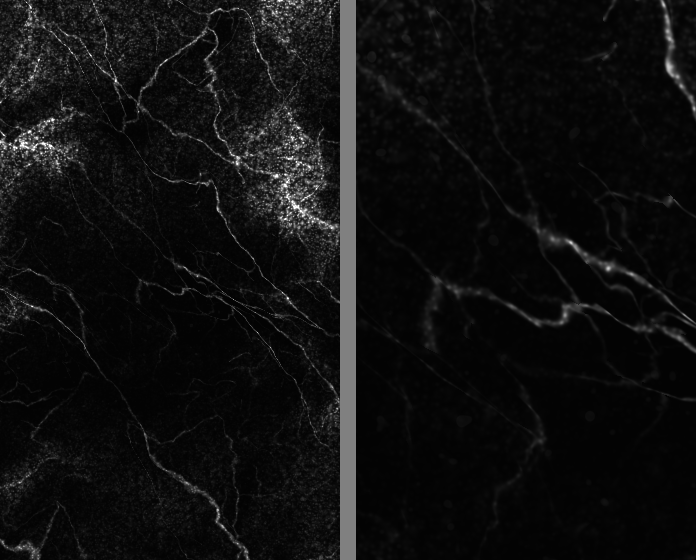
Left, the full canvas; right, a detail of the centre.
Give the GLSL for this texture, as a Shadertoy shader.

```glsl
const vec3 STONE = vec3(0.010);
const vec3 HAZE = vec3(0.15);
const vec3 DUST = vec3(0.62);
const vec3 VEIN = vec3(0.50);

vec2 hash2(vec2 p) {
    vec2 k = vec2(dot(p, vec2(127.1, 311.7)), dot(p, vec2(269.5, 183.3)));
    return fract(sin(k) * 43758.55);
}

// Bends space with ever finer sines, so straight cracks turn ragged
vec2 warp(vec2 p, float amp, float freq) {
    for (int i = 0; i < 6; i++) {
        float k = float(i + 1);
        p += amp * sin(p.yx * freq + vec2(1.3, 4.1) * k);
        p += 0.6 * amp * sin(dot(p, vec2(1.0, 0.8)) * freq * 1.4 + vec2(k, 2.0 - k));
        amp *= 0.49;
        freq *= 2.15;
    }
    return p;
}

// Layered sines, roughly -1 to 1
float cloud(vec2 p) {
    float sum = 0.0, amp = 0.6;
    for (int i = 0; i < 5; i++) {
        p = mat2(1.5, 1.1, -1.1, 1.5) * p + 0.7 * sin(p.yx * 1.2 + float(i));
        sum += amp * sin(p.x) * sin(p.y);
        amp *= 0.65;
    }
    return sum;
}

// Soft cellular specks of random brightness
float grain(vec2 p) {
    vec2 cell = floor(p);
    float sum = 0.0;
    for (int y = -1; y <= 1; y++)
    for (int x = -1; x <= 1; x++) {
        vec2 id = cell + vec2(x, y);
        vec2 r = id + hash2(id) - p;
        float tone = hash2(id + 57.0).x;
        sum += tone * tone * exp(-5.0 * dot(r, r));
    }
    return sum;
}

// Cell borders: x = distance to the border, y = random strength of that border
vec2 crack(vec2 p) {
    vec2 cell = floor(p), f = fract(p), nearest = vec2(0.0), home = vec2(0.0);
    float best = 8.0;
    for (int y = -1; y <= 1; y++)
    for (int x = -1; x <= 1; x++) {
        vec2 g = vec2(x, y), r = g + hash2(cell + g) - f;
        if (dot(r, r) < best) { best = dot(r, r); nearest = r; home = g; }
    }
    vec2 border = vec2(8.0, 0.0);
    for (int y = -2; y <= 2; y++)
    for (int x = -2; x <= 2; x++) {
        vec2 g = home + vec2(x, y), r = g + hash2(cell + g) - f, gap = r - nearest;
        if (dot(gap, gap) < 0.0001) continue;
        float d = dot(0.5 * (nearest + r), normalize(gap));
        if (d < border.x) border = vec2(d, hash2(2.0 * cell + home + g).x);
    }
    return border;
}

// Long wandering faults falling to the right, steeper near the bottom
float fault(vec2 p, float count) {
    float slope = mix(0.95, 0.35, p.y);
    float row = (p.y + slope * p.x) * count;
    float shift = 0.5 + 0.5 * (hash2(vec2(floor(row), 3.0)).x - 0.5);
    return abs(fract(row) - shift) / (count * length(vec2(slope, 1.0)));
}

float line(float d, float width) {
    return exp(-d * d / (width * width));
}

void mainImage(out vec4 fragColor, in vec2 fragCoord) {
    vec2 p = fragCoord / iResolution.y;
    vec2 w = warp(p, 0.022, 10.0);
    vec2 slanted = vec2(w.x, w.y + 0.6 * w.x);

    // Where the stone is calm, busy or cloudy
    vec2 c = (p - vec2(0.23, 0.37)) / vec2(0.15, 0.16);
    float calm = exp(-dot(c, c));
    float busy = (1.0 - 0.9 * calm) * mix(0.4, 1.0, smoothstep(0.2, 0.5, p.y));
    float drift = cloud(w * 6.0 + 2.0);
    float patches = smoothstep(-0.1, 0.55, cloud(w * 4.0 + 7.3));
    float speck = 0.8 * grain(p * 150.0) + grain(p * 310.0);

    // Mottled haze, strongest at the top and the lower right
    float haze = 0.12 + 0.75 * smoothstep(0.5, 0.95, p.y) + 0.3 * patches * busy
               + 0.5 * smoothstep(0.3, 0.0, p.y) * smoothstep(0.0, 0.5, p.x);
    haze *= (1.0 - 0.8 * calm) * clamp(0.75 + 0.9 * drift, 0.08, 1.6);
    vec3 color = STONE + HAZE * haze * (0.1 + 1.5 * speck);

    // Veins from broad faults down to hairlines
    vec2 broad = crack(slanted * vec2(4.5, 6.0) + 1.7);
    vec2 medium = crack(w * vec2(10.0, 8.0) + 5.1);
    vec2 hair = crack(slanted * vec2(19.0, 22.0));
    float broadGap = broad.x / 5.2, mediumGap = medium.x / 9.0, faultGap = fault(w, 3.5);
    float fade = smoothstep(-0.5, 0.3, cloud(p * 6.0 + 11.0));
    float veins = line(faultGap, 0.0019) * (0.2 + 0.6 * fade);
    veins += line(broadGap, 0.0019) * smoothstep(0.1, 0.7, broad.y) * busy * (0.35 + 0.6 * fade);
    veins += line(mediumGap, 0.0017) * smoothstep(0.2, 0.9, medium.y) * busy * (0.15 + 0.65 * patches);
    veins += line(hair.x / 20.0, 0.0015) * smoothstep(0.3, 1.0, hair.y) * busy * 0.4 * fade;
    color += VEIN * min(veins, 1.1) * (0.45 + 1.0 * speck);

    // Crushed grey dust gathered along the veins
    float nearVein = 0.7 * exp(-faultGap / 0.02) + 0.6 * exp(-broadGap / 0.018) * busy
                   + 0.25 * exp(-mediumGap / 0.010) * busy;
    float dust = nearVein * patches * (0.12 + 0.88 * smoothstep(-0.1, 0.5, drift));
    color += DUST * dust * (0.1 + 1.2 * speck) * (1.0 - 0.7 * calm);

    // Scattered pale flecks
    float fleck = smoothstep(0.7, 1.0, grain(p * 120.0 + 40.0));
    color += 0.10 * fleck * (0.25 + haze);

    fragColor = vec4(color, 1.0);
}
```
